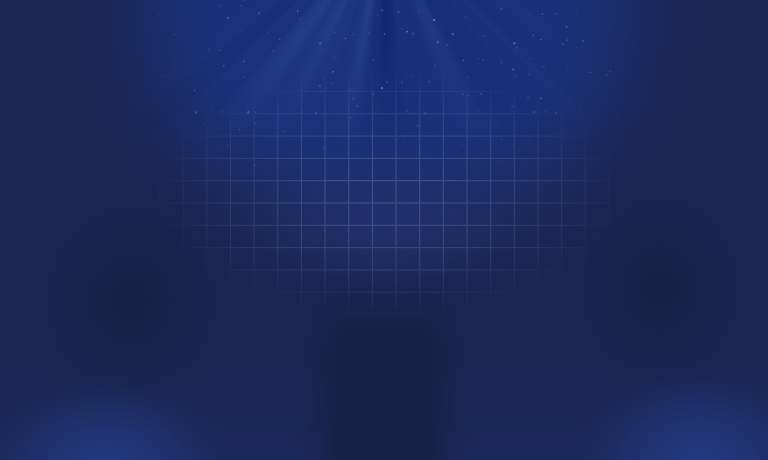
A WebGL 2 fragment shader for this background:

```glsl
#version 300 es
precision highp float;

uniform vec2 u_resolution;
out vec4 fragColor;

float hash(vec2 p) {
    return fract(sin(dot(p, vec2(127.1, 311.7))) * 43758.5453);
}

float noise(float x) {
    float cell = floor(x);
    float t = smoothstep(0.0, 1.0, fract(x));
    return mix(hash(vec2(cell, 3.0)), hash(vec2(cell + 1.0, 3.0)), t);
}

// Soft ellipse: 1 at the centre, 0 at the given radii
float glow(vec2 p, vec2 center, vec2 radii) {
    return 1.0 - smoothstep(0.0, 1.0, length((p - center) / radii));
}

// Soft streak around one direction of the light fan
float streak(float slope, float center, float width) {
    float d = (slope - center) / width;
    return exp(-d * d);
}

float rays(vec2 p) {
    vec2 fromSource = p - vec2(0.5, -0.105);
    float slope = fromSource.x / fromSource.y;
    float light = 0.5 * noise(slope * 9.0 + 20.0) + 0.3 * noise(slope * 23.0 + 50.0) - 0.35;
    light += 0.7 * streak(slope, -0.75, 0.13) + 0.6 * streak(slope, -0.48, 0.07);
    light += 0.65 * streak(slope, -0.17, 0.06) + 0.4 * streak(slope, 0.42, 0.08);
    light -= 0.9 * streak(slope, 0.02, 0.1);
    float fade = 1.0 - smoothstep(0.0, 0.23, p.y);
    return light * fade * (1.0 - smoothstep(0.7, 1.7, abs(slope)));
}

float grid(vec2 p, float pixel) {
    vec2 period = vec2(0.0308, 0.02905);
    vec2 cell = (p - vec2(0.4849, 0.2643)) / period;
    vec2 d = abs(fract(cell + 0.5) - 0.5) * period;
    vec2 line = clamp((0.00065 + 0.5 * pixel - d) / pixel, 0.0, 1.0);
    line *= min(1.0, 0.0013 / pixel);
    float fade = 1.0 - smoothstep(0.0, 1.0, length((p - vec2(0.505, 0.25)) / vec2(0.31, 0.165)));
    return max(line.x, line.y) * sqrt(fade);
}

// One randomly placed speck in some of the cells
float specks(vec2 p, float cellSize, float pixel) {
    vec2 cell = floor(p / cellSize);
    vec2 offset = 0.2 + 0.6 * vec2(hash(cell), hash(cell + 17.3));
    float chance = hash(cell + 41.7);
    float radius = mix(0.0006, 0.0017, hash(cell + 73.1));
    float d = length(p - (cell + offset) * cellSize);
    float dot_ = 1.0 - smoothstep(radius - 0.5 * pixel, radius + 0.5 * pixel, d);
    return dot_ * step(0.55, chance) * mix(0.25, 1.0, hash(cell + 9.9));
}

void main() {
    // Canvas widths, measured down from the top left
    vec2 p = vec2(gl_FragCoord.x, u_resolution.y - gl_FragCoord.y) / u_resolution.x;
    float pixel = 1.0 / u_resolution.x;
    vec3 color = vec3(0.1, 0.15, 0.33);

    // Dark pools at the sides and a dark column below
    vec3 shadow = vec3(0.082, 0.126, 0.27);
    float pools = glow(p, vec2(0.17, 0.39), vec2(0.15, 0.17));
    pools += glow(p, vec2(0.86, 0.375), vec2(0.14, 0.16));
    float column = 1.0 - smoothstep(0.05, 0.115, abs(p.x - 0.5));
    column *= smoothstep(0.35, 0.46, p.y);
    color = mix(color, shadow, max(0.85 * pools, column));

    // Corner lights
    float corners = glow(p, vec2(0.137, 0.61), vec2(0.17, 0.13));
    corners += glow(p, vec2(0.91, 0.605), vec2(0.17, 0.14));
    float floorLight = smoothstep(0.46, 0.62, p.y) * (1.0 - column);
    color = mix(color, vec3(0.115, 0.175, 0.39), 0.4 * floorLight);
    color = mix(color, vec3(0.14, 0.225, 0.51), 0.9 * corners);

    // Broad light from the top
    float dome = length((p - vec2(0.505, 0.0)) / vec2(0.41, 0.4));
    vec3 domeColor = mix(vec3(0.105, 0.19, 0.48), vec3(0.118, 0.18, 0.41), smoothstep(0.12, 0.32, p.y));
    color = mix(color, domeColor, 1.0 - smoothstep(0.5, 1.0, dome));
    color = mix(color, vec3(0.135, 0.195, 0.43), 0.7 * glow(p, vec2(0.505, 0.285), vec2(0.19, 0.1)));

    // Light fan, grid and drifting specks
    color += rays(p) * vec3(0.05, 0.055, 0.07);
    color = mix(color, vec3(0.46, 0.55, 0.7), 0.42 * grid(p, pixel));
    float dust = specks(p, 0.034, pixel) + 0.5 * specks(p + 0.37, 0.021, pixel);
    dust *= (1.0 - smoothstep(0.08, 0.26, p.y)) * (1.0 - smoothstep(0.2, 0.34, abs(p.x - 0.51)));
    color += dust * vec3(0.3, 0.32, 0.3);

    fragColor = vec4(color, 1.0);
}
```
